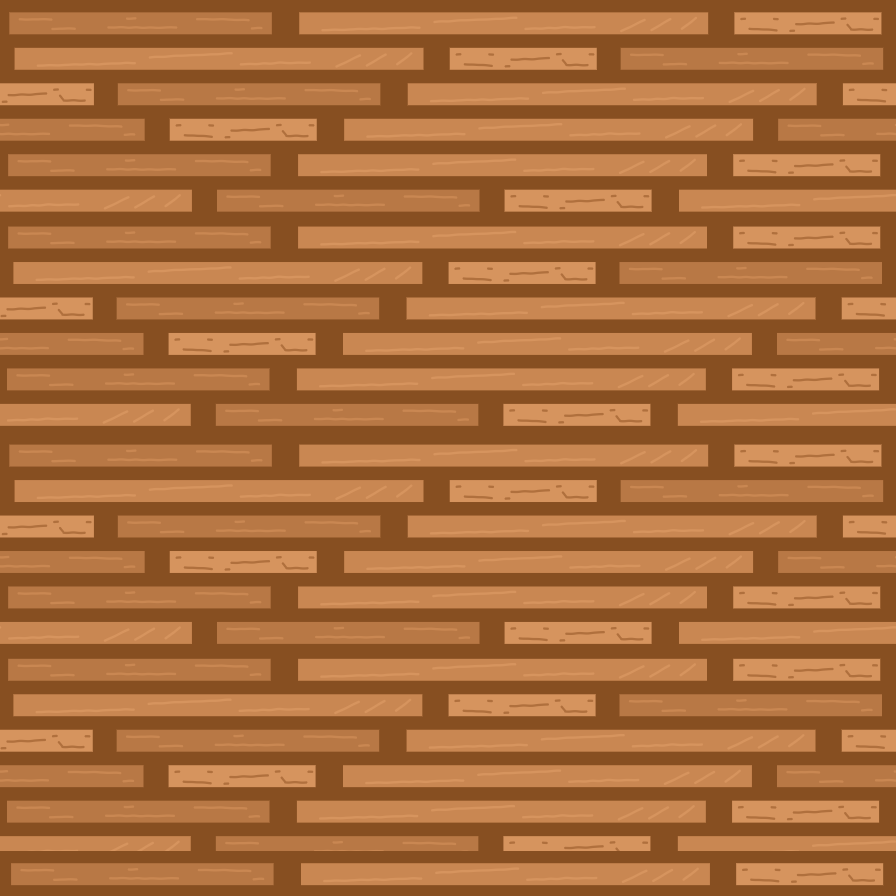
Reproduce this texture procedurally as a Shadertoy shader.

```glsl
// Wooden wall of 25 staggered rows, each holding a short, a medium and a long plank.
// Rows come in twelves made of two nearly equal sixes; the last course is cut short.
// Planks are box distances, their grain is drawn with wobbling line segments.

const float SPAN = 768.0;        // design units across the canvas
const float ROW_PITCH = 30.4;
const float PLANK_HEIGHT = 18.8;

const vec3 GAP_BROWN   = vec3(0.53, 0.31, 0.13);
const vec3 DULL_WOOD   = vec3(0.72, 0.47, 0.27);
const vec3 WARM_WOOD   = vec3(0.79, 0.53, 0.32);
const vec3 PALE_WOOD   = vec3(0.84, 0.58, 0.37);
const vec3 KNOT_BROWN  = vec3(0.69, 0.44, 0.24);

// Left end of the medium plank in each of the six rows
const float ROW_START[6] = float[6](8.0, 532.0, 101.0, 667.0, 7.0, 186.0);

float hashSlope(float n) {
    return fract(sin(n * 127.1) * 43758.5) * 2.0 - 1.0;
}

// One-dimensional gradient noise
float gradientNoise(float x) {
    float cell = floor(x), f = x - cell;
    float fade = f * f * f * (f * (f * 6.0 - 15.0) + 10.0);
    return mix(hashSlope(cell) * f, hashSlope(cell + 1.0) * (f - 1.0), fade);
}

float coverage(float dist, float pixel) {
    return clamp(0.5 - dist / pixel, 0.0, 1.0);
}

float plankMask(vec2 p, float width, float pixel) {
    vec2 halfSize = 0.5 * vec2(width, PLANK_HEIGHT);
    vec2 d = abs(p - halfSize) - halfSize;
    return coverage(max(d.x, d.y), pixel);
}

// Grain line from a to b, two units thick
float stroke(vec2 p, vec2 a, vec2 b, float pixel) {
    p.y += 1.4 * gradientNoise(p.x * 0.09);
    vec2 ab = b - a;
    float t = clamp(dot(p - a, ab) / dot(ab, ab), 0.0, 1.0);
    return coverage(length(p - a - ab * t) - 1.0, pixel);
}

// Medium plank: level dashes
float dullGrain(vec2 p, float px) {
    float m = stroke(p, vec2(9, 6), vec2(36, 6), px);
    m = max(m, stroke(p, vec2(37, 14), vec2(56, 14), px));
    m = max(m, stroke(p, vec2(101, 5.3), vec2(108, 5.3), px));
    m = max(m, stroke(p, vec2(85, 13), vec2(143, 13), px));
    m = max(m, stroke(p, vec2(161, 5.7), vec2(205, 6.5), px));
    return max(m, stroke(p, vec2(208, 13.5), vec2(216, 13.5), px));
}

// Long plank: three rising lines, then three slanted scratches
float warmGrain(vec2 p, float px) {
    float m = stroke(p, vec2(20, 15.3), vec2(103, 13), px);
    m = max(m, stroke(p, vec2(116, 8), vec2(186, 4.8), px));
    m = max(m, stroke(p, vec2(194, 14), vec2(253, 12.5), px));
    for (float i = 0.0; i < 3.0; i++) {
        vec2 foot = vec2(276.0 + 26.0 * i, 16.0 - 0.8 * i);
        m = max(m, stroke(p, foot, foot + vec2(20.0 - 4.0 * i, -9.5), px));
    }
    return m;
}

// Short plank: a row of pits above broken cracks
float paleGrain(vec2 p, float px) {
    float m = 0.0;
    for (float i = 0.0; i < 4.0; i++) {
        vec2 pit = vec2(6.0 + 28.0 * i + 30.0 * step(1.5, i), 5.6);
        m = max(m, stroke(p, pit, pit + vec2(3, 0), px));
    }
    m = max(m, stroke(p, vec2(53, 10.3), vec2(85, 8.8), px));
    m = max(m, stroke(p, vec2(13, 14), vec2(36, 15.3), px));
    m = max(m, stroke(p, vec2(48, 16), vec2(51, 16), px));
    m = max(m, stroke(p, vec2(97, 11), vec2(100, 14.4), px));
    return max(m, stroke(p, vec2(100, 14.7), vec2(118, 14.7), px));
}

vec3 layPlank(vec3 base, vec3 wood, vec3 grainColour, float mask, float grain) {
    return mix(base, mix(wood, grainColour, grain), mask);
}

void mainImage(out vec4 fragColor, in vec2 fragCoord) {
    vec2 p = fragCoord / iResolution.xy * SPAN;
    p.y = SPAN - p.y;                       // rows are counted from the top
    float pixel = SPAN / iResolution.y;

    // Course of twelve rows, half of six, then the row itself
    float second = step(370.5, p.y), third = step(729.3, p.y);
    p.y -= 370.5 * second + 358.8 * third;
    float lowerHalf = step(187.0, p.y);
    p.y -= 183.6 * lowerHalf;
    float row = clamp(floor((p.y - 4.8) / ROW_PITCH), 0.0, 5.0);
    p.y -= 20.0 + ROW_PITCH * row - 0.5 * PLANK_HEIGHT;

    // Slide the row; the fourth and sixth put the short plank before the long
    float slide = ROW_START[int(row)] - lowerHalf + 1.5 * third;
    p.x = mod(p.x - slide + 12.0, SPAN) - 12.0;
    bool shortFirst = row == 3.0 || row == 5.0;
    vec2 longP = p - vec2(shortFirst ? 396.0 : 248.5, 0);
    vec2 shortP = p - vec2(shortFirst ? 246.5 : 621.5, 0);

    vec3 colour = GAP_BROWN;
    colour = layPlank(colour, DULL_WOOD, WARM_WOOD, plankMask(p, 225.0, pixel), dullGrain(p, pixel));
    colour = layPlank(colour, WARM_WOOD, PALE_WOOD, plankMask(longP, 350.5, pixel), warmGrain(longP, pixel));
    colour = layPlank(colour, PALE_WOOD, KNOT_BROWN, plankMask(shortP, 126.0, pixel), paleGrain(shortP, pixel));
    fragColor = vec4(colour, 1.0);
}
```
